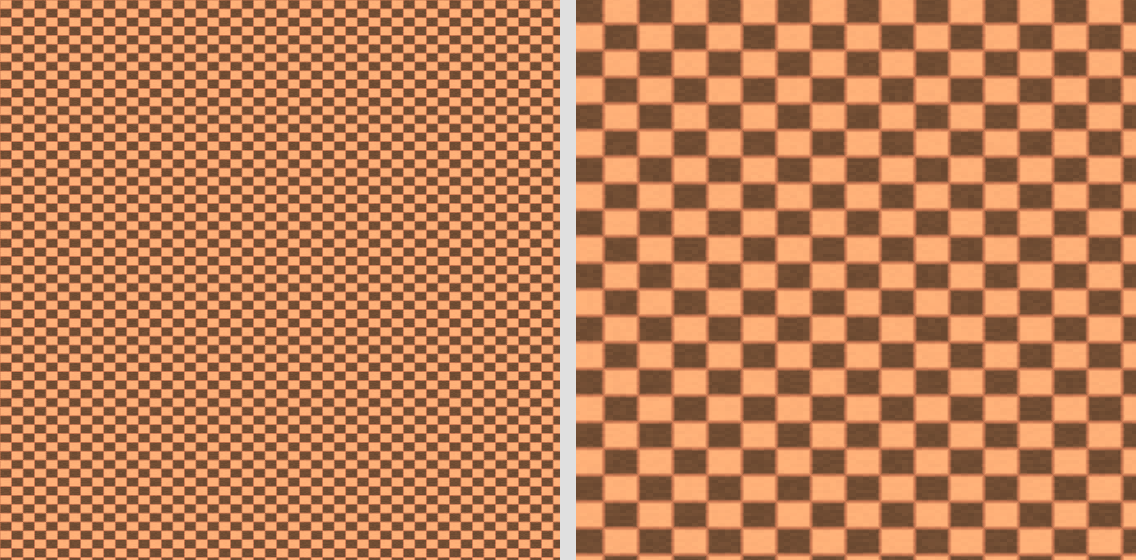
Left, the full canvas; right, a detail of the centre.
This pattern is drawn by a Shadertoy shader. Its source:

```glsl
// Woven checkerboard of brown and apricot blocks with warm, soft seams and fine grain.

float hash(vec2 p) {
    return fract(sin(dot(p, vec2(127.1, 311.7))) * 43758.5453);
}

// Signed distance to the nearest block edge: positive in light blocks, negative in dark.
float checkerDistance(vec2 uv, vec2 blocks) {
    vec2 p = uv * blocks;
    vec2 cell = floor(p);
    vec2 edge = (0.5 - abs(fract(p) - 0.5)) / blocks;
    float parity = mod(cell.x + cell.y, 2.0);
    return min(edge.x, edge.y) * (1.0 - 2.0 * parity);
}

void mainImage(out vec4 fragColor, in vec2 fragCoord) {
    // Blocks are counted from the upper left corner
    vec2 uv = fragCoord / iResolution.xy;
    uv.y = 1.0 - uv.y;

    // Soft transition between the two block colours
    float d = checkerDistance(uv, vec2(48.6, 63.3));
    float softness = max(0.0017, 0.8 / min(iResolution.x, iResolution.y));
    float light = smoothstep(-softness, softness, d);
    vec3 color = mix(vec3(0.44, 0.30, 0.20), vec3(1.0, 0.69, 0.47), light);

    // Reddish seam where blocks meet
    float seam = 4.0 * light * (1.0 - light);
    color = mix(color, vec3(0.86, 0.45, 0.31), 0.5 * seam);

    // Short horizontal fibres, stronger on the dark blocks
    float grain = hash(floor(uv * vec2(256.0, 512.0))) - 0.5;
    color *= 1.0 + grain * mix(0.12, 0.03, light);

    fragColor = vec4(color, 1.0);
}
```
